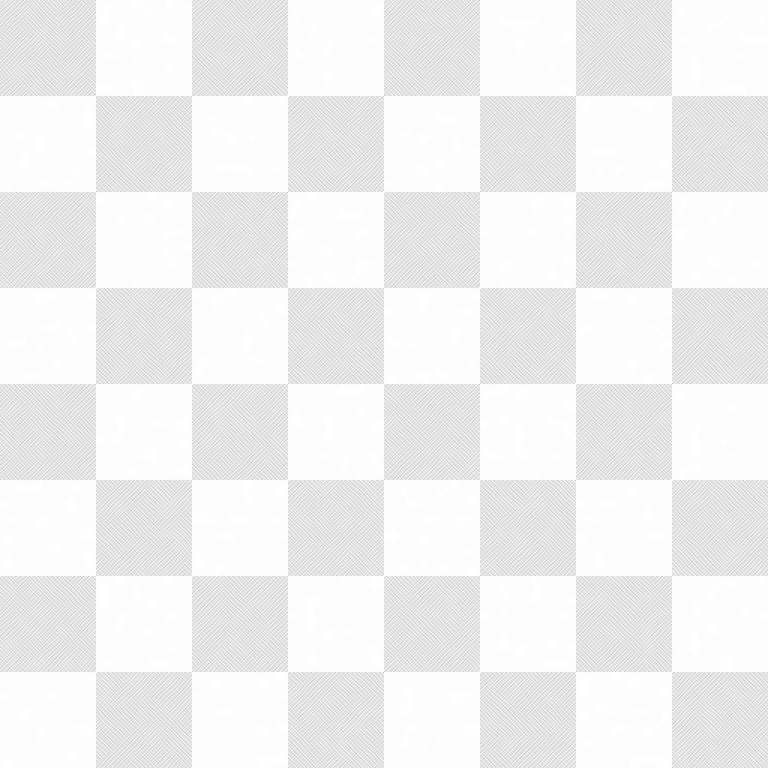
This pattern is drawn by a three.js fragment shader. Its source:

```glsl
varying vec2 vUv;

const float PI = 3.14159265;

vec2 hashGradient(vec2 cell, vec2 period) {
  cell = mod(cell, period);
  float h = fract(sin(dot(cell, vec2(127.1, 311.7))) * 4375.85);
  return vec2(cos(2.0 * PI * h), sin(2.0 * PI * h));
}

// Gradient noise that wraps after period cells
float gradientNoise(vec2 p, vec2 period) {
  vec2 i = floor(p);
  vec2 f = p - i;
  vec2 w = f * f * f * (f * (f * 6.0 - 15.0) + 10.0);
  vec2 e = vec2(1.0, 0.0);
  float a = dot(hashGradient(i, period), f);
  float b = dot(hashGradient(i + e.xy, period), f - e.xy);
  float c = dot(hashGradient(i + e.yx, period), f - e.yx);
  float d = dot(hashGradient(i + e.xx, period), f - e.xx);
  return mix(mix(a, b, w.x), mix(c, d, w.x), w.y);
}

// Eight by eight squares, 1 on the grey ones, with smoothed edges
float checker(vec2 uv, vec2 texel) {
  vec2 side = clamp(sin(8.0 * PI * uv) / (4.0 * PI * texel), -1.0, 1.0);
  return 0.5 - 0.5 * side.x * side.y;
}

// Fine staggered dots that merge into diagonal lines of changing direction
float weave(vec2 uv, vec2 texel) {
  vec2 drift = vec2(gradientNoise(uv * 40.0, vec2(40.0)),
                    gradientNoise(uv * 40.0 + 0.5, vec2(40.0)));
  vec2 wave = cos(2.0 * PI * (uv * 256.0 - 0.25) + 1.2 * drift);
  vec2 lines = cos(2.0 * PI * 170.0 * vec2(uv.x + uv.y, uv.x - uv.y) + 3.0 * drift);
  float lean = smoothstep(-0.3, 0.3, gradientNoise(uv * 24.0, vec2(24.0)));
  float resolved = 1.0 - smoothstep(0.55, 0.9, 256.0 * max(texel.x, texel.y));
  return resolved * (0.034 * wave.x * wave.y + 0.024 * mix(lines.x, lines.y, lean));
}

void main() {
  vec2 texel = fwidth(vUv);
  float mottle = gradientNoise(vUv * 48.0, vec2(48.0));

  // Woven grey squares on a nearly even white ground
  float grey = 0.892 - weave(vUv, texel) + 0.006 * mottle;
  float white = 0.993 + 0.004 * mottle;
  gl_FragColor = vec4(vec3(mix(white, grey, checker(vUv, texel))), 1.0);
}
```
